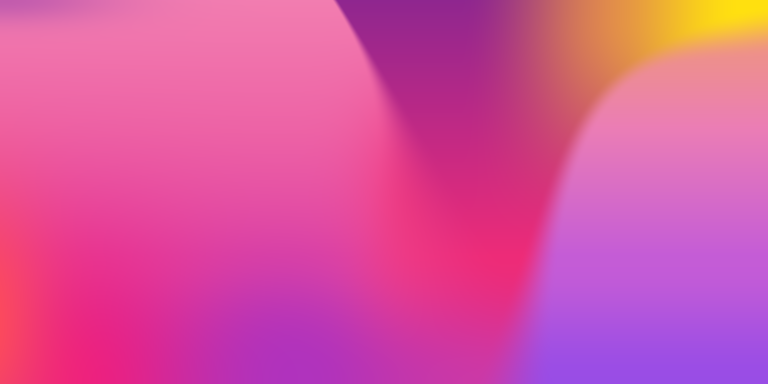
Give the GLSL for this background, as a Shadertoy shader.

```glsl
// Soft abstract backdrop: two pink-violet mounds around a magenta valley with a golden corner.

// Four evenly spaced colour stops, t from 0 to 1.
vec3 gradient(float t, vec3 a, vec3 b, vec3 c, vec3 d) {
    float s = clamp(t, 0.0, 1.0) * 3.0;
    vec3 color = mix(a, b, clamp(s, 0.0, 1.0));
    color = mix(color, c, clamp(s - 1.0, 0.0, 1.0));
    return mix(color, d, smoothstep(0.0, 1.0, s - 2.0));
}

// Elliptical Gaussian tint laid over a base colour.
vec3 addGlow(vec3 base, vec3 tint, vec2 p, vec2 center, vec2 radius) {
    vec2 q = (p - center) / radius;
    return mix(base, tint, exp(-dot(q, q)));
}

// In all parts p.x runs rightwards and p.y runs down from the top, both 0 to 1.
vec3 valleyColor(vec2 p) {
    vec3 color = gradient(p.y, vec3(0.56, 0.15, 0.56), vec3(0.75, 0.16, 0.52),
                               vec3(0.93, 0.17, 0.47), vec3(0.80, 0.22, 0.65));
    float fade = 1.0 - smoothstep(0.05, 0.65, p.y);
    color = mix(color, vec3(0.88, 0.54, 0.30), smoothstep(0.60, 0.81, p.x) * fade);
    return mix(color, vec3(1.0, 0.88, 0.06), smoothstep(0.77, 0.97, p.x) * fade);
}

vec3 leftMoundColor(vec2 p) {
    vec3 color = gradient(p.y, vec3(0.95, 0.49, 0.69), vec3(0.93, 0.39, 0.65),
                               vec3(0.89, 0.27, 0.63), vec3(0.73, 0.20, 0.69));
    color = addGlow(color, vec3(0.68, 0.20, 0.75), p, vec2(0.36, 1.00), vec2(0.14, 0.28));
    color = addGlow(color, vec3(0.93, 0.12, 0.50), p, vec2(0.10, 1.00), vec2(0.15, 0.38));
    color = addGlow(color, vec3(1.00, 0.30, 0.34), p, vec2(-0.03, 0.85), vec2(0.09, 0.34));
    color = addGlow(color, vec3(0.76, 0.36, 0.68), p, vec2(0.00, 0.00), vec2(0.15, 0.06));
    return addGlow(color, vec3(0.95, 0.25, 0.52), p, vec2(0.54, 0.52), vec2(0.07, 0.25));
}

vec3 rightMoundColor(vec2 p) {
    return gradient(p.y, vec3(0.94, 0.62, 0.42), vec3(0.92, 0.49, 0.71),
                         vec3(0.77, 0.36, 0.84), vec3(0.60, 0.30, 0.90));
}

// Coverage of the left mound: crisp at the top, dissolving downwards.
float leftMoundMask(vec2 p) {
    float edge = 0.436 + 0.32 * p.y - 0.23 * p.y * p.y;
    float blur = min(0.004 + 0.22 * p.y * p.y, 0.12);
    return 1.0 - smoothstep(-blur, blur, p.x - edge);
}

// Coverage of the right mound: distance to a slanted hyperbola.
float rightMoundMask(vec2 p) {
    float field = (p.x - 0.716 + 0.07 * p.y) * p.y - 0.022;
    vec2 slope = vec2(0.5 * p.y, p.x - 0.716 + 0.14 * p.y);
    float dist = field / max(length(slope), 0.0001);
    float blur = 0.025 + 0.08 * p.y * p.y * p.y + 0.04 * smoothstep(0.8, 1.0, p.x);
    return smoothstep(-blur, blur, dist);
}

void mainImage(out vec4 fragColor, in vec2 fragCoord) {
    vec2 p = fragCoord / iResolution.xy;
    p.y = 1.0 - p.y;

    // Valley first, then the mounds on either side.
    vec3 color = valleyColor(p);
    color = mix(color, leftMoundColor(p), leftMoundMask(p));
    color = mix(color, rightMoundColor(p), rightMoundMask(p));
    fragColor = vec4(color, 1.0);
}
```
